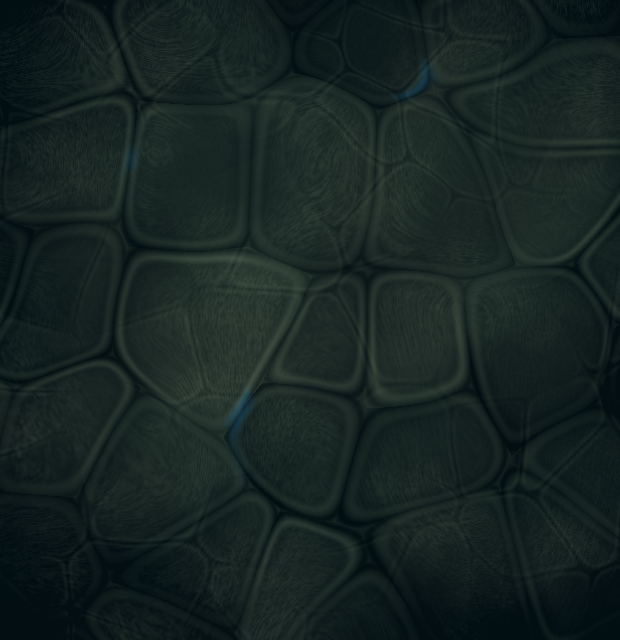
Reproduce this texture procedurally as a Shadertoy shader.

```glsl
const float CELL_SCALE = 5.0;      // large stones per canvas height
const float VEIN_SCALE = 7.3;      // faint inner facets per canvas height
const float GRAIN_SCALE = 125.0;
const float GRAIN_DEPTH = 0.085;
const float BASE_TONE = 0.187;
const float VIGNETTE = 0.125;
const float RIDGE_GAIN = 0.085;
const float GROOVE_DEPTH = 0.075;
const vec3 SHADOW = vec3(0.06, 0.11, 0.11);
const vec3 MOSS = vec3(0.24, 0.30, 0.25);
const vec3 GLINT = vec3(-0.03, 0.07, 0.16);

vec2 hash2(vec2 p) {
    vec3 q = fract(p.xyx * vec3(0.1031, 0.1030, 0.0973));
    q += dot(q, q.yzx + 33.33);
    return fract((q.xx + q.yz) * q.zy);
}

float noise(vec2 p) {
    vec2 i = floor(p), f = fract(p);
    f = f * f * (3.0 - 2.0 * f);
    vec2 e = vec2(0.0, 1.0);
    return mix(mix(hash2(i).x, hash2(i + e.yx).x, f.x),
               mix(hash2(i + e.xy).x, hash2(i + e.yy).x, f.x), f.y);
}

float fbm(vec2 p) {
    float sum = 0.0, amp = 0.5;
    for (int i = 0; i < 4; i++) {
        sum += amp * noise(p);
        p = mat2(1.6, 1.2, -1.2, 1.6) * p + 7.3;
        amp *= 0.5;
    }
    return sum;
}

// Rounded Voronoi: x = border distance, y = cell hash, zw = offset from seed
vec4 stones(vec2 p, float rounding) {
    vec2 home = floor(p), f = fract(p), nearest = vec2(0.0), cell = vec2(0.0);
    float best = 1e3;
    for (int y = -1; y <= 1; y++)
    for (int x = -1; x <= 1; x++) {
        vec2 g = vec2(x, y);
        vec2 r = g + 0.08 + 0.84 * hash2(home + g) - f;
        if (dot(r, r) < best) { best = dot(r, r); nearest = r; cell = g; }
    }
    float sum = 1e-9;
    for (int y = -2; y <= 2; y++)
    for (int x = -2; x <= 2; x++) {
        vec2 g = cell + vec2(x, y);
        vec2 r = g + 0.08 + 0.84 * hash2(home + g) - f;
        vec2 gap = r - nearest;
        if (dot(gap, gap) > 1e-4)
            sum += exp(-rounding * dot(0.5 * (r + nearest), normalize(gap)));
    }
    return vec4(-log(sum) / rounding, hash2(home + cell + 19.0).x, -nearest);
}

float bump(float x, float center, float width) {
    float t = (x - center) / width;
    return exp(-t * t);
}

void mainImage(out vec4 fragColor, in vec2 fragCoord) {
    vec2 uv = fragCoord / iResolution.y;
    vec2 centered = fragCoord / iResolution.xy - vec2(0.52, 0.54);
    vec2 warp = vec2(noise(uv * 6.0), noise(uv * 6.0 + 31.0)) - 0.5;
    vec2 p = uv + 0.055 * warp;

    vec4 stone = stones(p * CELL_SCALE + 3.0, 17.0);
    vec4 facet = stones((p + 0.03 * warp.yx) * VEIN_SCALE + 41.0, 24.0);
    float d = stone.x;

    // Broad light, stone shades and lit facets
    float patches = smoothstep(0.3, 0.72, fbm(uv * 5.5 + 12.0));
    float tone = BASE_TONE - VIGNETTE * smoothstep(0.0, 0.5, dot(centered, centered));
    tone += 0.036 * (stone.y - 0.5) + 0.024 * (facet.y - 0.5);
    tone += 0.055 * (patches - 0.5);
    float angle = 6.283 * stone.y;
    tone += 0.035 * dot(stone.zw, vec2(cos(angle), sin(angle)));

    // Fine wormy grain, strongest on lit patches
    vec2 flow = p + 0.012 * vec2(noise(uv * 32.0), noise(uv * 32.0 + 9.0));
    float turn = 3.0 * noise(uv * 4.0);
    vec2 along = mat2(cos(turn), sin(turn), -sin(turn), cos(turn)) * flow;
    float grain = noise(along * GRAIN_SCALE * vec2(1.0, 1.7)) - 0.5;
    grain += 0.5 * (noise(uv * GRAIN_SCALE * 1.9 + 5.0) - 0.5);
    float inside = smoothstep(0.03, 0.14, d);
    tone += GRAIN_DEPTH * grain * (0.2 + 0.6 * patches) * mix(0.25, 1.0, inside);

    // Faint inner veins
    float veinFade = smoothstep(0.35, 0.7, noise(uv * 7.0 + 50.0));
    tone += veinFade * (0.03 * bump(facet.x, 0.035, 0.022) - 0.022 * bump(facet.x, -0.01, 0.025));

    // Dark grooves with soft ridges and trailing contours
    float strength = mix(0.2, 1.0, smoothstep(0.25, 0.75, noise(uv * 6.5 + 77.0)));
    float side = mix(0.35, 1.0, stone.y);
    tone += RIDGE_GAIN * strength * side * bump(d, 0.045, 0.022);
    tone -= GROOVE_DEPTH * mix(0.4, 1.0, strength) * bump(min(d, 0.0) + max(d, 0.0), -0.012, 0.03);
    tone -= 0.016 * bump(d, 0.1, 0.035);
    tone += 0.007 * sin(d * 120.0) * exp(-9.0 * max(d, 0.0));

    // Map tone to the green ramp, with rare blue glints in the grooves
    vec3 color = mix(SHADOW, MOSS, (max(tone, 0.055) - 0.11) / 0.19);
    color.r += 0.014 * (noise(uv * 9.0 + 60.0) - 0.5);
    float glint = smoothstep(0.84, 0.96, noise(uv * 8.0 + 23.0)) * bump(d, 0.02, 0.035);
    color += GLINT * glint;
    fragColor = vec4(clamp(color, 0.0, 1.0), 1.0);
}
```
